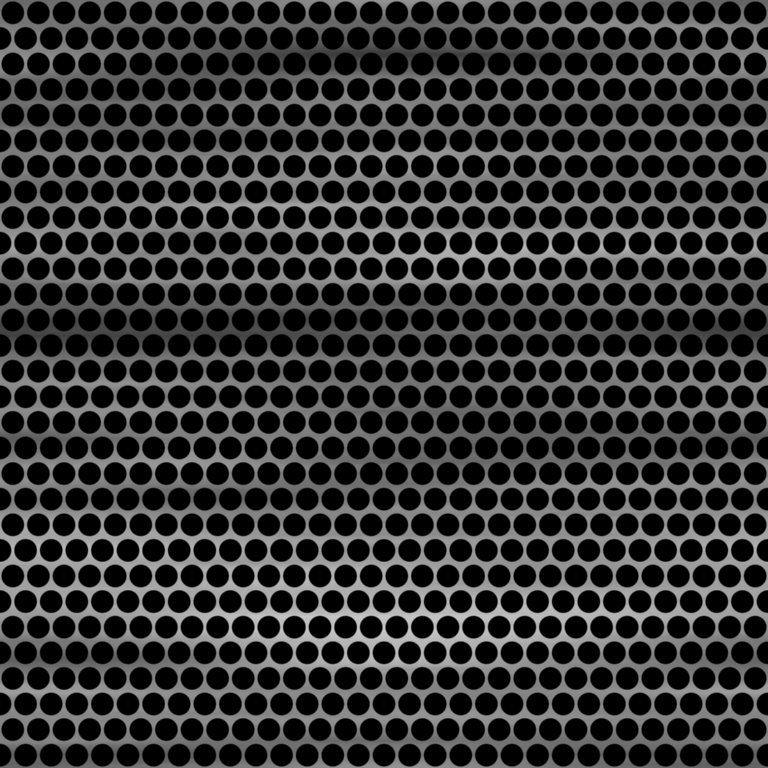
A WebGL 1 fragment shader for this texture:

```glsl
precision highp float;
// Perforated brushed-steel sheet: staggered rows of round black holes in grey metal.
// The metal is horizontally streaked, wrapping noise over a broad soft sheen.
// All periods are whole numbers, so the square tiles on every side.

uniform vec2 u_resolution;

#define HOLES 30.0          // holes across and rows down, even for the stagger
#define HOLE_RADIUS 0.442   // in units of one hole spacing
#define EDGE_SOFTNESS 0.04  // in units of one hole spacing
#define METAL_GREY 0.495
#define SHEEN 0.05          // strength of the broad light bands
#define STREAKS 0.27        // strength of the coarsest streaks
#define STREAK_FADE 0.58    // strength kept by each finer layer
#define STREAK_ROWS 14.0    // rows in the coarsest layer

const float TAU = 6.2831853;

float hash(vec2 p) {
  return fract(sin(dot(p, vec2(127.1, 311.7))) * 43758.5453);
}

// One brushed line: wrapping 1D noise, shifted at random for each row
float lineNoise(float x, float count, float row, float seed) {
  float t = (x + hash(vec2(row, seed + 0.5))) * count;
  float cell = floor(t);
  float a = hash(vec2(mod(cell, count) + seed, row));
  float b = hash(vec2(mod(cell + 1.0, count) + seed, row));
  return mix(a, b, smoothstep(0.0, 1.0, fract(t)));
}

// Blend neighbouring lines into long streaks that wrap both ways
float streakNoise(vec2 uv, vec2 period, float seed) {
  float y = uv.y * period.y;
  float row = floor(y);
  float low = lineNoise(uv.x, period.x, mod(row, period.y), seed);
  float high = lineNoise(uv.x, period.x, mod(row + 1.0, period.y), seed);
  return mix(low, high, smoothstep(0.0, 1.0, fract(y)));
}

float brushedMetal(vec2 uv) {
  // Broad bands, bent slightly across the sheet
  float y = uv.y + 0.015 * sin(TAU * (uv.x + 0.1));
  float grey = METAL_GREY + SHEEN * cos(TAU * 2.0 * (y - 0.70))
             + 0.6 * SHEEN * cos(TAU * 4.0 * (y - 0.94));

  // Streaks from wide and cloudy to hair-thin
  vec2 period = vec2(2.0, STREAK_ROWS);
  float strength = STREAKS;
  for (int i = 0; i < 5; i++) {
    grey += strength * (streakNoise(uv, period, 17.0 * float(i + 1)) - 0.5);
    period = vec2(period.x + 1.0, period.y * 2.0);
    strength *= STREAK_FADE;
  }
  return clamp(grey, 0.0, 1.0);
}

// 0 inside a hole, 1 on the metal
float metalMask(vec2 uv) {
  vec2 p = uv * HOLES;
  p.x += 0.5 * (1.0 - mod(floor(p.y), 2.0));
  float pixel = HOLES / min(u_resolution.x, u_resolution.y);
  float soft = max(EDGE_SOFTNESS, 0.7 * pixel);
  float dist = length(fract(p) - 0.5);
  return smoothstep(HOLE_RADIUS - soft, HOLE_RADIUS + soft, dist);
}

void main() {
  vec2 uv = gl_FragCoord.xy / u_resolution;
  gl_FragColor = vec4(vec3(brushedMetal(uv) * metalMask(uv)), 1.0);
}
```
